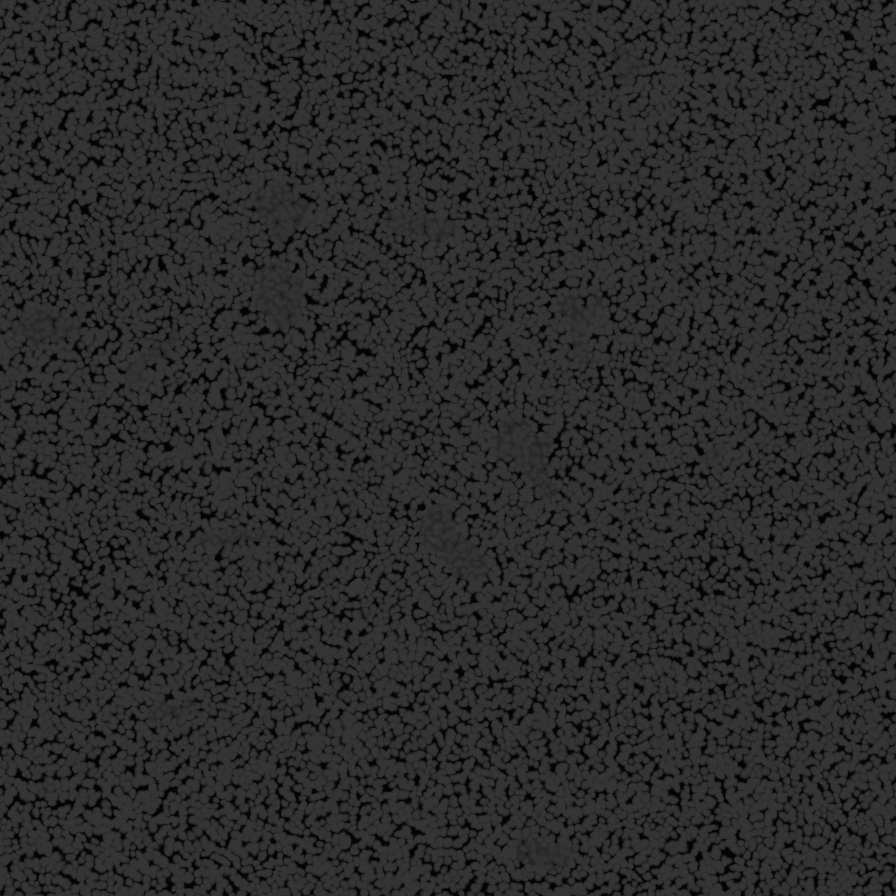
This texture is drawn by a Shadertoy shader. Its source:

```glsl
// Dark grey crumbly surface: small black pits sit in the gaps between packed
// cellular grains, broken into compact specks by fine noise. A few sparse,
// smoother patches with faint broken rims interrupt the pitting.
#define BASE_GREY 0.207
#define PIT_GREY 0.015
#define GRAINS 138.0
#define PIT_LEVEL 0.675
#define PIT_SOFTNESS 0.19
#define HALO 0.17
#define RAGGEDNESS 0.36
#define CLUSTERING 0.045
#define PATCH_CELLS 7.0
#define PATCH_CHANCE 0.24
#define MOTTLE 0.018

vec2 hash2(vec2 p) {
    vec3 q = fract(vec3(p.xyx) * vec3(0.1031, 0.1030, 0.0973));
    q += dot(q, q.yzx + 33.33);
    return fract((q.xx + q.yz) * q.zy);
}

float valueNoise(vec2 p) {
    vec2 cell = floor(p), f = fract(p);
    f = f * f * (3.0 - 2.0 * f);
    float low = mix(hash2(cell).x, hash2(cell + vec2(1, 0)).x, f.x);
    float high = mix(hash2(cell + vec2(0, 1)).x, hash2(cell + vec2(1, 1)).x, f.x);
    return mix(low, high, f.y);
}

vec2 noise2(vec2 p) {
    return vec2(valueNoise(p), valueNoise(p + vec2(57.3, 91.7))) - 0.5;
}

// Distance to the nearest grain centre, each grain having its own size
float grainDistance(vec2 p) {
    vec2 cell = floor(p);
    float nearest = 4.0;
    for (int y = -1; y <= 1; y++)
    for (int x = -1; x <= 1; x++) {
        vec2 id = cell + vec2(x, y);
        float size = mix(0.88, 1.12, hash2(id + 211.0).y);
        nearest = min(nearest, length(id + hash2(id) - p) * size);
    }
    return nearest;
}

// Relative distance to the nearest patch outline, negative inside
float patchDistance(vec2 uv) {
    vec2 p = uv * PATCH_CELLS + 0.3 * noise2(uv * 24.0) + 0.14 * noise2(uv * 70.0);
    vec2 cell = floor(p);
    float nearest = 4.0;
    for (int y = -1; y <= 1; y++)
    for (int x = -1; x <= 1; x++) {
        vec2 id = cell + vec2(x, y);
        vec2 kind = hash2(id + 37.0), shape = hash2(id + 83.0);
        vec2 radii = vec2(mix(0.12, 0.34, shape.x), mix(0.08, 0.17, shape.y));
        float angle = 6.2832 * kind.y;
        vec2 axis = vec2(cos(angle), sin(angle));
        vec2 d = p - id - 0.15 - 0.7 * hash2(id + 5.0);
        d = vec2(dot(d, axis), dot(d, vec2(-axis.y, axis.x)));
        if (kind.x < PATCH_CHANCE) nearest = min(nearest, length(d / radii) - 1.0);
    }
    return nearest;
}

void mainImage(out vec4 fragColor, in vec2 fragCoord) {
    vec2 uv = fragCoord / iResolution.y;

    // Turned, gently warped grain coordinates hide the cell grid
    vec2 p = mat2(0.84, 0.54, -0.54, 0.84) * uv * GRAINS + 40.0;
    p += 0.7 * noise2(p * 0.31) + 0.3 * noise2(p * 1.3);

    // Fine noise breaks the gaps between grains into separate specks
    float ragged = valueNoise(mat2(0.6, -0.8, 0.8, 0.6) * p * 0.9 + 17.0) - 0.5;
    float gap = grainDistance(p) + RAGGEDNESS * ragged;

    // Patches thin out the pits, their broken rims deepen them
    float edge = patchDistance(uv);
    float inside = smoothstep(0.15, -0.15, edge);
    float rim = exp(-edge * edge * 70.0) * smoothstep(0.4, 0.75, valueNoise(uv * 45.0 + 9.0));

    // Pit level drifts a little so that specks gather and thin out
    float drift = valueNoise(uv * 42.0 + 3.0) + 0.4 * valueNoise(uv * 9.0) - 0.7;
    float level = PIT_LEVEL - CLUSTERING * drift + 0.25 * inside - 0.1 * rim;
    float pit = smoothstep(level - PIT_SOFTNESS, level + PIT_SOFTNESS, gap);
    float halo = HALO * smoothstep(0.25, 0.62, gap);

    // Faint mottling of the grey, a little stronger inside the patches
    float mottle = valueNoise(uv * 230.0) - 0.5;
    float grey = BASE_GREY * (1.0 - halo) + MOTTLE * mottle * (0.4 + 0.8 * inside);
    grey -= 0.01 * inside;

    fragColor = vec4(vec3(mix(grey, PIT_GREY, pit)), 1.0);
}
```
